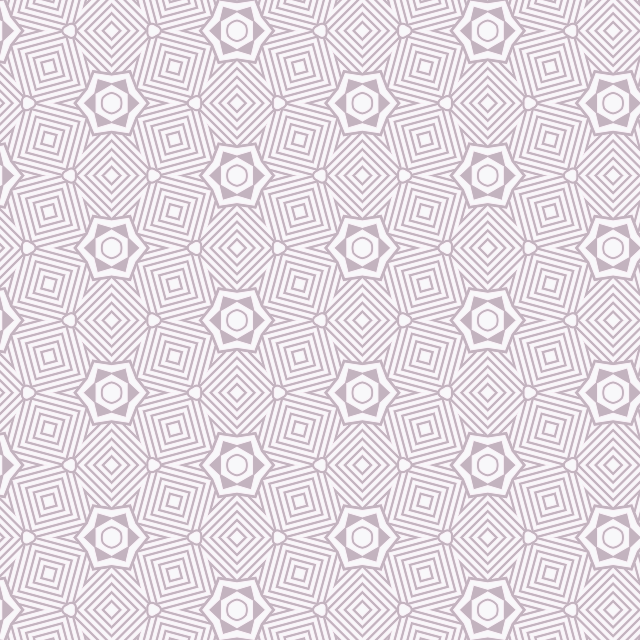
This pattern is drawn by a Shadertoy shader. Its source:

```glsl
const float PI = 3.14159265;

// Offset from the nearest point of a triangular lattice with unit spacing
vec2 latticeOffset(vec2 p) {
    vec2 cell = vec2(sqrt(3.0), 1.0);
    vec2 a = mod(p + 0.5 * cell, cell) - 0.5 * cell;
    vec2 b = mod(p, cell) - 0.5 * cell;
    return dot(a, a) < dot(b, b) ? a : b;
}

// Fold six-fold symmetry into one wedge; x points at the neighbouring star
vec2 foldWedge(vec2 p) {
    float angle = mod(atan(p.y, p.x), PI / 3.0) - PI / 6.0;
    return length(p) * vec2(cos(angle), abs(sin(angle)));
}

// Signed distance to a six-pointed star, in wedge coordinates
float starDistance(vec2 w, float tipRadius, float notchRadius) {
    vec2 notch = vec2(notchRadius, 0.0);
    vec2 edge = tipRadius * vec2(cos(PI / 6.0), 0.5) - notch;
    return dot(w - notch, normalize(vec2(edge.y, -edge.x)));
}

void mainImage(out vec4 fragColor, in vec2 fragCoord) {
    float spacing = 0.2262;
    vec2 uv = fragCoord / iResolution.y;
    vec2 w = foldWedge(latticeOffset((uv - vec2(0.3703, 0.4995)) / spacing));
    float pixel = 1.0 / (spacing * iResolution.y);

    // Concentric diamonds centred midway between stars
    float pitch = 0.0605;
    float diamond = 0.5 - w.x + w.y;
    float ring = pitch * max(1.0, round(diamond / pitch));
    float d = abs(diamond - ring) * sqrt(0.5) - 0.0077;

    // Outlined star cut out of the diamonds
    float star = starDistance(w, 0.253, 0.2);
    d = max(d, -star);
    d = min(d, abs(star) - 0.0095);

    // Filled inner star with a wide hexagonal opening and a rounded ring
    float hexRadius = dot(w, vec2(cos(PI / 6.0), 0.5));
    float filledStar = max(starDistance(w, 0.192, 0.138), 0.111 - hexRadius);
    d = min(d, filledStar);
    float roundedHex = mix(length(w), hexRadius, 0.3);
    d = min(d, abs(roundedHex - 0.068) - 0.0065);

    // Rounded triangle where three stars meet, its corners facing them
    vec2 c = w - vec2(0.5, 0.5 / sqrt(3.0));
    float corner = length(c) - 0.047 + 0.005 * sin(3.0 * atan(c.y, c.x));
    d = max(d, -corner);
    d = min(d, abs(corner) - 0.0075);

    // Mauve ink on pale paper, faintly pink beside the strokes
    float bleed = 1.0 - smoothstep(0.005, 0.01, d);
    vec3 paper = mix(vec3(0.972, 0.972, 0.98), vec3(0.978, 0.944, 0.969), bleed);
    float ink = 1.0 - smoothstep(-0.55 * pixel, 0.55 * pixel, d);
    fragColor = vec4(mix(paper, vec3(0.764, 0.702, 0.75), ink), 1.0);
}
```
